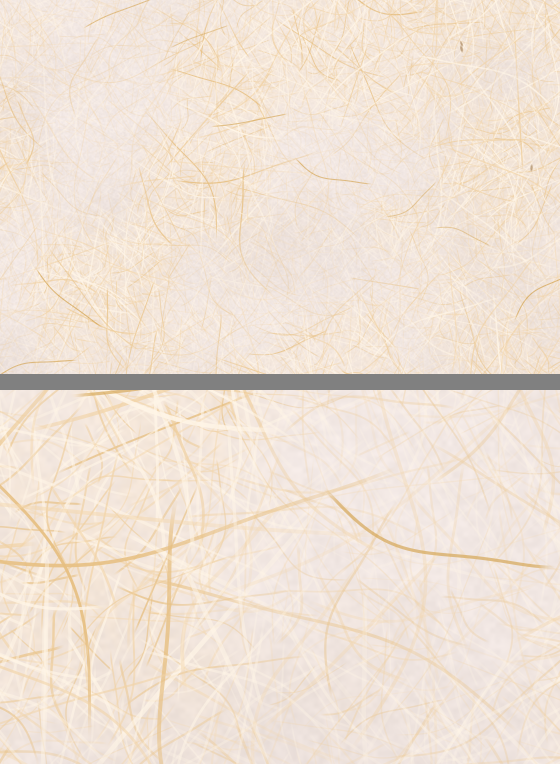
Top, the full canvas; bottom, a detail of the centre.
Write a Shadertoy shader that draws this texture.

```glsl
// Pale handmade fibre paper: a mottled lilac-white sheet covered by layers of
// curved cream and straw strands scattered on jittered grids, then finished
// with a few long golden hairs and tiny bark flecks.

const vec3 SHADE = vec3(0.906, 0.860, 0.838);
const vec3 PALE  = vec3(0.956, 0.918, 0.905);
const vec3 WARM  = vec3(0.962, 0.898, 0.826);
const vec3 CREAM = vec3(1.000, 0.962, 0.905);
const vec3 STRAW = vec3(0.955, 0.840, 0.670);
const vec3 GOLD  = vec3(0.900, 0.745, 0.500);
const vec3 HAIR  = vec3(0.830, 0.640, 0.310);
const vec3 BARK  = vec3(0.620, 0.470, 0.290);

vec4 hash4(vec2 p) {
    vec4 k = vec4(dot(p, vec2(127.1, 311.7)), dot(p, vec2(269.5, 183.3)),
                  dot(p, vec2(419.2, 371.9)), dot(p, vec2(73.7, 157.3)));
    return fract(sin(k) * 43758.5);
}

float noise(vec2 p) {
    vec2 i = floor(p), f = fract(p);
    f = f * f * (3.0 - 2.0 * f);
    float low  = mix(hash4(i).x, hash4(i + vec2(1, 0)).x, f.x);
    float high = mix(hash4(i + vec2(0, 1)).x, hash4(i + vec2(1, 1)).x, f.x);
    return mix(low, high, f.y);
}

float fbm(vec2 p) {
    float sum = 0.0, gain = 0.5;
    for (int i = 0; i < 4; i++) {
        sum += gain * noise(p);
        p = p * 2.03 + 17.0;
        gain *= 0.5;
    }
    return sum / 0.9375;
}

vec2 rotate(vec2 p, float angle) {
    float c = cos(angle), s = sin(angle);
    return vec2(c * p.x + s * p.y, c * p.y - s * p.x);
}

// Coverage of one bent strand; p is relative to its centre.
float strand(vec2 p, float angle, float reach, float bend, float width, float pixel) {
    if (dot(p, p) > 1.3 * reach * reach) return 0.0;
    vec2 q = rotate(p, angle) / reach;
    float t = q.x;
    float curve = bend * (t * t - 0.33) + 0.2 * bend * sin(4.0 * t);
    float slope = 2.0 * bend * t + 0.8 * bend * cos(4.0 * t);
    float d = reach * abs(q.y - curve) / sqrt(1.0 + slope * slope);
    float wide = max(width, pixel);
    float body = clamp(0.5 + (0.5 * wide - d) / pixel, 0.0, 1.0) * width / wide;
    return body * (1.0 - smoothstep(0.8, 1.0, abs(t)));
}

// Lays strands from the surrounding grid cells over a colour.
vec3 fibreLayer(vec3 col, vec2 p, float cell, int count, float width,
                float opacity, float seed, float pixel) {
    vec2 home = floor(p / cell);
    for (int n = 0; n < count; n++)
    for (int y = -1; y <= 1; y++)
    for (int x = -1; x <= 1; x++) {
        vec2 id = home + vec2(x, y);
        vec2 key = id + float(n) * vec2(7.31, 3.17) + seed;
        vec4 a = hash4(key);
        vec2 offset = p - (id + a.xy) * cell;
        if (dot(offset, offset) > cell * cell) continue;
        vec4 b = hash4(key + 41.7);
        bool cream = b.x < 0.46;
        float angle = cream ? 1.65 + 2.5 * (a.z - 0.5) : 3.14159 * a.z;
        float reach = cell * mix(0.35, 0.86, a.w);
        float bend = (b.y - 0.5) * (cream ? 0.4 : 0.65);
        float thick = width * mix(0.6, 1.4, b.z) * (cream ? 1.15 : 0.9);
        vec3 tint = cream ? CREAM : mix(STRAW, GOLD, b.w * b.w * b.w);
        float cover = strand(offset, angle, reach, bend, thick, pixel);
        col = mix(col, tint, cover * min(1.0, opacity * mix(0.5, 1.0, b.w)));
    }
    return col;
}

// Long dark hairs, spread evenly across and at random heights.
vec3 goldenHairs(vec3 col, vec2 p, float aspect, float pixel) {
    for (int i = 0; i < 9; i++) {
        float k = float(i);
        vec4 a = hash4(vec2(k, 5.3));
        vec2 centre = vec2(aspect * fract(k * 0.618 + 0.12), fract(k * 0.367 + 0.3 * a.x));
        float cover = strand(p - centre, 1.6 * (a.y - 0.6), mix(0.08, 0.14, a.z),
                             0.5 * (a.w - 0.5), 0.0028, pixel);
        col = mix(col, HAIR, cover * mix(0.45, 0.85, a.z));
    }
    return col;
}

vec3 barkFlecks(vec3 col, vec2 p, float aspect, float pixel) {
    for (int i = 0; i < 3; i++) {
        vec4 a = hash4(vec2(i, 23.9));
        vec2 q = rotate(p - a.xy * vec2(aspect, 1.0), 3.0 * a.z);
        float d = length(q * vec2(0.4, 1.0)) - mix(0.0015, 0.0038, a.w);
        col = mix(col, BARK, 0.6 * clamp(0.5 - d / pixel, 0.0, 1.0));
    }
    return col;
}

void mainImage(out vec4 fragColor, in vec2 fragCoord) {
    float pixel = 1.0 / iResolution.y;
    float aspect = iResolution.x * pixel;
    vec2 p = fragCoord * pixel;

    // Sheet: broad light and shade, warm patches and fine pulp grain
    float cloud = smoothstep(0.3, 0.68, fbm(p * 3.6 + 3.0));
    float light = smoothstep(0.28, 0.68, fbm(p * 3.0 + 31.0));
    float pulp = smoothstep(0.2, 0.8, fbm(p * 75.0));
    vec3 col = mix(SHADE, PALE, 0.25 + 0.5 * light + 0.25 * pulp);
    col = mix(col, WARM, cloud * mix(0.35, 0.75, pulp));
    col += 0.03 * (noise(p * 210.0) - 0.5);

    // Fibres: fine mesh below, longer strands above, denser in the clouds
    float density = mix(0.5, 1.25, cloud);
    col = fibreLayer(col, p, 0.075, 10, 0.0016, 0.55 * density, 23.0, pixel);
    col = fibreLayer(col, p, 0.13, 16, 0.0020, 0.65 * density, 2.0, pixel);
    col = fibreLayer(col, p, 0.25, 14, 0.0028, 0.75 * density, 61.0, pixel);
    col = goldenHairs(col, p, aspect, pixel);
    col = barkFlecks(col, p, aspect, pixel);

    fragColor = vec4(clamp(col, 0.0, 1.0), 1.0);
}
```
